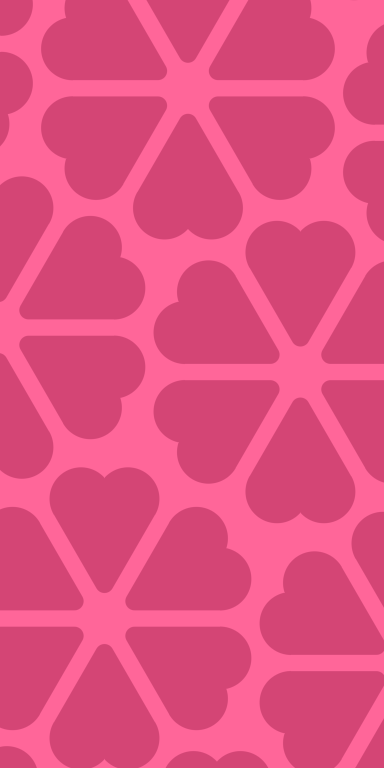
Write a WebGL 1 fragment shader that draws this pattern.

```glsl
precision highp float;
uniform vec2 u_resolution;

// Signed distance to a heart pointing at the origin, axis along +y, for x >= 0
float heartDistance(vec2 q) {
  float along = dot(q, vec2(0.5, 0.866));
  if (along < 0.0984) return length(q - vec2(0.0, 0.1137)) - 0.0301;
  if (along > 0.378) return length(q - vec2(0.0768, 0.392)) - 0.1032;
  return dot(q, vec2(0.866, -0.5)) + 0.0267;
}

// Six hearts around a centre, folded into one mirrored sector
float flowerDistance(vec2 p) {
  float angle = abs(mod(atan(p.x, p.y) + 0.5236, 1.0472) - 0.5236);
  return heartDistance(length(p) * vec2(sin(angle), cos(angle)));
}

// Tilted triangular lattice, with a small slip after every fourth row
vec2 flowerCentre(vec2 cell) {
  return vec2(0.6158, 0.2892)
    + cell.x * vec2(0.9893, 0.1457)
    + cell.y * vec2(0.3684, 0.9296)
    + floor((cell.y + 2.0) / 4.0) * vec2(-0.021, 0.0236);
}

void main() {
  // One unit is the spacing between flowers, y runs downwards
  float pixel = 1.258 / u_resolution.x;
  vec2 p = vec2(gl_FragCoord.x, u_resolution.y - gl_FragCoord.y) * pixel;

  // Nearest lattice cell
  vec2 local = p - vec2(0.6158, 0.2892);
  float row = dot(local, vec2(-0.1457, 0.9893)) / 0.866;
  float column = dot(local, vec2(0.9893, 0.1457)) - 0.5 * row;
  vec2 nearest = floor(vec2(column, row) + 0.5);

  // Closest heart among the neighbouring flowers
  float d = 1.0;
  for (int j = -1; j <= 1; j++) {
    for (int i = -1; i <= 1; i++) {
      vec2 cell = nearest + vec2(float(i), float(j));
      d = min(d, flowerDistance(p - flowerCentre(cell)));
    }
  }

  vec3 pink = vec3(1.0, 0.4, 0.6);
  vec3 rose = vec3(0.83, 0.27, 0.46);
  float ground = smoothstep(-0.7 * pixel, 0.7 * pixel, d);
  gl_FragColor = vec4(mix(rose, pink, ground), 1.0);
}
```
